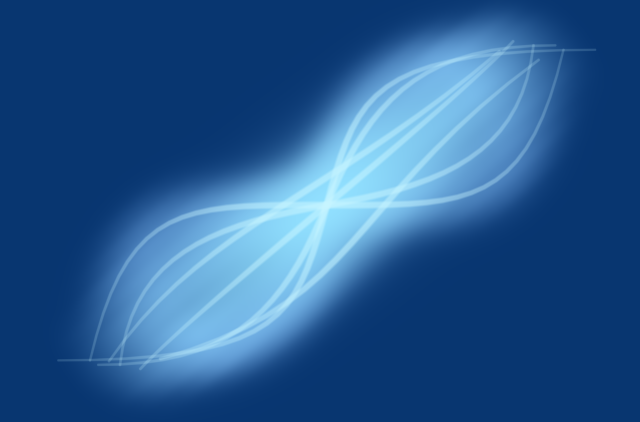
Reproduce this background procedurally as a WebGL 1 fragment shader.

```glsl
precision highp float;
uniform vec2 u_resolution;

const vec3 NAVY = vec3(0.03, 0.21, 0.44);
const vec3 PERIWINKLE = vec3(0.40, 0.61, 0.88);
const vec3 CYAN = vec3(0.57, 0.88, 1.0);
const vec3 STRAND_LIGHT = vec3(0.78, 0.96, 1.0);
const vec2 CROSSING = vec2(0.016, 0.014);   // from the canvas middle, in heights
const vec2 AXIS = vec2(0.80, 0.60);         // long direction of the glow
const vec2 HALO_SIZE = vec2(0.43, 0.135);   // along and across the axis
const float VEIL_RADIUS = 0.065;
const float REACH = 0.76;                   // distance at which light dies out
const float WIDTH_NEAR = 0.0095;
const float WIDTH_FAR = 0.002;
const int FAN_COUNT = 5;
const int SEGMENTS = 18;

vec2 bezier(vec2 a, vec2 b, vec2 c, vec2 d, float t) {
  float s = 1.0 - t;
  return s * s * s * a + 3.0 * s * s * t * b + 3.0 * s * t * t * c + t * t * t * d;
}

float segmentDistance(vec2 p, vec2 a, vec2 b) {
  vec2 ab = b - a;
  return length(p - a - ab * clamp(dot(p - a, ab) / dot(ab, ab), 0.0, 1.0));
}

float curveDistance(vec2 p, vec2 a, vec2 b, vec2 c, vec2 d) {
  float nearest = 10.0;
  vec2 from = a;
  for (int i = 1; i <= SEGMENTS; i++) {
    vec2 to = bezier(a, b, c, d, float(i) / float(SEGMENTS));
    nearest = min(nearest, segmentDistance(p, from, to));
    from = to;
  }
  return nearest;
}

// Strands through the crossing: k = 0 leaves flat, k = 1 leaves steeply
float fanDistance(vec2 p, float k) {
  float bow = 4.0 * k * (1.0 - k);
  vec2 b = mix(vec2(0.335, 0.0), vec2(0.069, 0.256), k) + bow * vec2(-0.033, 0.014);
  vec2 c = mix(vec2(0.472, -0.01), vec2(0.098, 0.368), k) + bow * vec2(0.089, 0.136);
  vec2 d = mix(vec2(0.561, 0.368), vec2(0.636, 0.368), k) + bow * vec2(-0.157, 0.02);
  return min(curveDistance(p, vec2(0.0), b, c, d),
             curveDistance(-p, vec2(0.0), b, c, d));
}

float veil(float dist) {
  float r = dist / VEIL_RADIUS;
  return exp(-r * r);
}

float strandCover(float dist, float width) {
  return 1.0 - smoothstep(width * 0.4, width + 1.0 / u_resolution.y, dist);
}

void main() {
  vec2 p = (gl_FragCoord.xy - 0.5 * u_resolution) / u_resolution.y - CROSSING;
  float spread = smoothstep(0.0, REACH, length(p));
  float width = mix(WIDTH_NEAR, WIDTH_FAR, spread);
  float opacity = mix(0.58, 0.16, spread);

  // Fan of strands, with the soft veil around each
  float light = 0.0;
  float clear = 1.0;
  for (int i = 0; i < FAN_COUNT; i++) {
    float k = smoothstep(0.0, 1.0, float(i) / float(FAN_COUNT - 1));
    float dist = fanDistance(p, k);
    light += veil(dist);
    clear *= 1.0 - opacity * strandCover(dist, width);
  }

  // Two strands passing either side of the crossing
  float upper = curveDistance(p, vec2(-0.516, -0.370), vec2(-0.295, -0.049),
                              vec2(0.010, 0.020), vec2(0.409, 0.364));
  float lower = curveDistance(p, vec2(-0.394, -0.364), vec2(0.079, -0.236),
                              vec2(0.039, 0.0), vec2(0.502, 0.344));
  light += veil(upper) + veil(lower);
  clear *= 1.0 - opacity * strandCover(upper, width);
  clear *= 1.0 - opacity * strandCover(lower, width);

  // Long halo on the axis, and faint streaks that run along it
  vec2 q = vec2(dot(p, AXIS), dot(p, vec2(-AXIS.y, AXIS.x)));
  vec2 h = q / HALO_SIZE;
  float halo = exp(-dot(h, h));
  float streaks = sin(q.y * 58.0 + 2.0 * sin(q.x * 5.0)) + 0.6 * sin(q.y * 131.0 - q.x * 9.0);
  light *= 1.0 + 0.09 * streaks * spread;

  // Blend from the background up to the strands
  float fade = 1.0 - smoothstep(0.42, REACH, length(p));
  float glow = (1.0 - exp(-0.8 * light - 1.1 * halo)) * fade;
  vec3 color = mix(NAVY, mix(PERIWINKLE, CYAN, sqrt(halo)), glow);
  color = mix(color, STRAND_LIGHT, 1.0 - clear);
  gl_FragColor = vec4(color, 1.0);
}
```
